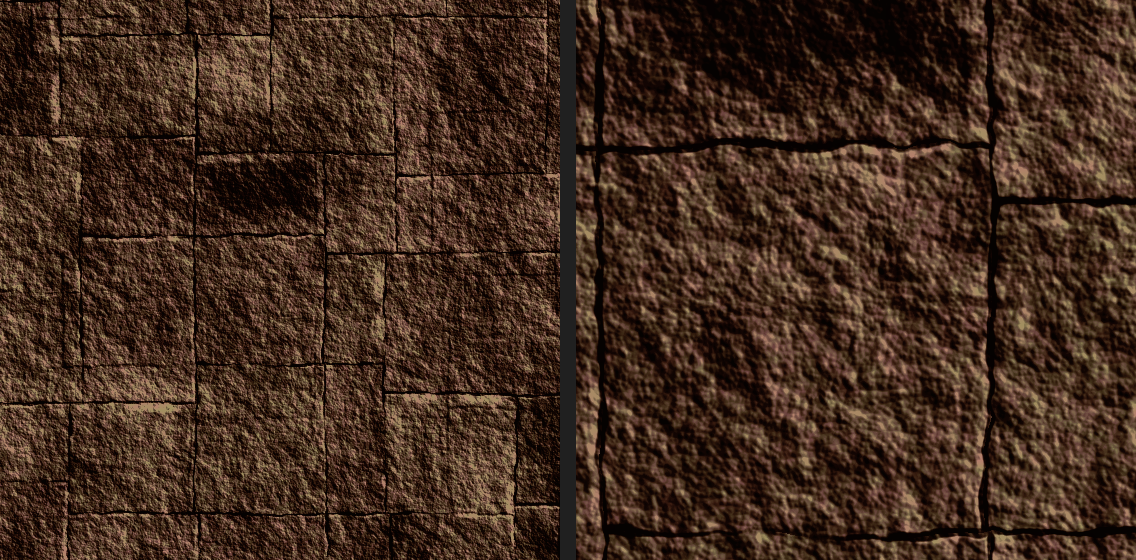
Left: the whole. Right: its middle third, enlarged.
Reproduce this texture procedurally as a Shadertoy shader.

```glsl
// A wall of rough, irregular stone blocks, raked by light from the upper right.
// Alternating cuts on a jittered lattice give interlocking rectangles; layered
// cellular and value noise give the relief, and a tone ramp gives the colours.

const vec3 SOOT  = vec3(0.07, 0.02, 0.01);
const vec3 UMBER = vec3(0.20, 0.10, 0.05);
const vec3 EARTH = vec3(0.29, 0.20, 0.12);
const vec3 CLAY  = vec3(0.40, 0.27, 0.23);
const vec3 SAND  = vec3(0.46, 0.36, 0.27);
const vec3 CREAM = vec3(0.67, 0.53, 0.40);

const vec2 LIGHT = vec2(0.80, 0.60);
const float BLOCKS = 4.7;

struct Block { vec2 id; vec4 gap; };  // gap: distance to left, bottom, right, top

float hash(vec2 p) {
    vec3 q = fract(p.xyx * 0.1031);
    q += dot(q, q.yzx + 33.33);
    return fract((q.x + q.y) * q.z);
}

float valueNoise(vec2 p) {
    vec2 i = floor(p), f = fract(p);
    f = f * f * (3.0 - 2.0 * f);
    float low = mix(hash(i), hash(i + vec2(1, 0)), f.x);
    float high = mix(hash(i + vec2(0, 1)), hash(i + 1.0), f.x);
    return mix(low, high, f.y);
}

vec2 wobble(vec2 p) { return vec2(valueNoise(p), valueNoise(p + 71.0)) - 0.5; }

// Distance to the nearest scattered point
float cellular(vec2 p) {
    vec2 i = floor(p), f = fract(p);
    float nearest = 4.0;
    for (int k = 0; k < 9; k++) {
        vec2 o = vec2(k % 3, k / 3) - 1.0;
        vec2 d = o + vec2(hash(i + o), hash(i + o + 57.0)) - f;
        nearest = min(nearest, dot(d, d));
    }
    return sqrt(nearest);
}

float bumps(vec2 p) {
    return 0.8 * valueNoise(p * 1.2 + 19.0) - cellular(p);
}

// Light caught by the grain: slopes facing the light are positive
float relief(vec2 p) {
    float sum = 0.0, freq = 26.0;
    for (int k = 0; k < 5; k++) {
        float weight = min(0.5 + 0.17 * float(k), 0.95);
        vec2 q = p * freq + 31.7 * float(k);
        sum += weight * (bumps(q - 0.25 * LIGHT) - bumps(q + 0.25 * LIGHT));
        freq *= 1.85;
    }
    return sum;
}

float cut(vec2 cell) { return mix(0.22, 0.78, hash(cell + 7.0)); }

// Each lattice vertex owns one block, bounded by the cuts of its four cells
Block findBlock(vec2 p) {
    Block found = Block(vec2(0), vec4(0));
    float best = -9.0;
    for (int k = 0; k < 4; k++) {
        vec2 v = floor(p) + vec2(k % 2, k / 2);
        vec2 diagonal = vec2(cut(v - 1.0) - 1.0, cut(v));
        float leftUp = cut(v - vec2(1, 0)), rightDown = cut(v - vec2(0, 1));
        bool even = mod(v.x + v.y, 2.0) < 0.5;
        vec2 lo = even ? vec2(diagonal.x, rightDown - 1.0) : vec2(leftUp - 1.0, diagonal.x);
        vec2 hi = even ? vec2(diagonal.y, leftUp) : vec2(rightDown, diagonal.y);
        vec4 gap = vec4(p - v - lo, v + hi - p);
        float inside = min(min(gap.x, gap.y), min(gap.z, gap.w));
        if (inside > best) { best = inside; found = Block(v, gap); }
    }
    return found;
}

float nearestGap(vec4 g) { return min(min(g.x, g.y), min(g.z, g.w)); }

float ramp(float a, float b, float x) { return clamp((x - a) / (b - a), 0.0, 1.0); }

vec3 stoneColour(float tone) {
    vec3 c = mix(SOOT * 0.3, SOOT, ramp(-2.2, -1.4, tone));
    c = mix(c, UMBER, ramp(-1.15, -0.36, tone));
    c = mix(c, EARTH, ramp(-0.36, 0.28, tone));
    c = mix(c, CLAY, ramp(0.28, 0.8, tone));
    c = mix(c, SAND, ramp(0.8, 1.3, tone));
    return mix(c, CREAM, ramp(1.3, 2.1, tone));
}

// Thin upright scratch, given the position relative to its centre
float scratch(vec2 p, float halfLength) {
    return (1.0 - smoothstep(0.005, 0.014, abs(p.x))) * (1.0 - smoothstep(0.5, 1.0, abs(p.y) / halfLength));
}

void mainImage(out vec4 fragColor, in vec2 fragCoord) {
    vec2 uv = fragCoord / iResolution.y;
    vec2 sway = sin(uv.yx * vec2(11.0, 13.0) + 2.0 * sin(uv * 7.0));
    vec2 jag = 0.004 * wobble(uv * 38.0) + 0.003 * wobble(uv * 110.0);
    vec2 wall = (uv + jag + 0.002 * sway) * BLOCKS + 3.0;

    Block block = findBlock(wall);
    vec4 gap = block.gap;
    float edge = nearestGap(gap);
    float seed = hash(block.id + 113.0);
    float wear = valueNoise(uv * 24.0 + 5.0);
    float chips = valueNoise(uv * 70.0 + 33.0);

    // Grain, drawn out slightly across the light
    vec2 across = vec2(-LIGHT.y, LIGHT.x);
    vec2 grain = uv + 0.004 * wobble(uv * 30.0) - 0.14 * across * dot(uv, across);
    float tone = 1.65 * relief(grain);

    // Stains: whole blocks, broad patches, and a few sooty faces
    tone += 0.7 * (seed - 0.5) + 1.5 * (valueNoise(uv * 7.0) - 0.5) + 0.8 * (wear - 0.5);
    tone -= 1.0 * step(seed, 0.17) * smoothstep(0.0, 0.3, edge);

    // Chipped bright right and top rims, shaded left and bottom rims
    float rimSeed = hash(block.id + 41.0);
    float rim = mix(0.025, 0.05, rimSeed) + 0.05 * step(0.85, rimSeed);
    float lit = 1.0 - smoothstep(0.6 * rim, rim, min(gap.z, gap.w));
    float shade = 1.0 - smoothstep(0.01, 0.035, min(gap.x, gap.y));
    tone += 1.7 * lit * smoothstep(0.35, 0.65, 0.6 * wear + 0.4 * chips);
    tone -= 1.0 * shade * smoothstep(0.3, 0.7, chips);

    // Faint worn grooves, and rare pale scratches
    float groove = nearestGap(findBlock(wall * 0.9 + 40.5).gap);
    float grooveMask = smoothstep(0.5, 0.65, valueNoise(uv * 6.0 + 90.0));
    tone -= 1.3 * (1.0 - smoothstep(0.003, 0.014, groove)) * grooveMask;
    vec2 mark = gap.xy - vec2(0.55, 0.5);
    float marks = scratch(mark, 0.28) + 0.7 * scratch(mark - vec2(0.07, 0.06), 0.2);
    tone += 2.0 * marks * step(0.9, seed);

    // Thin black joints that open and close, then a slight red to olive tint
    float open = smoothstep(0.15, 0.6, valueNoise(uv * 13.0 + 61.0));
    float joint = 1.0 - smoothstep(0.005, 0.013, edge - 0.012 * (chips - 0.5));
    vec3 colour = stoneColour(tone - joint * mix(0.8, 3.2, open));
    float tint = valueNoise(uv * 150.0 + 17.0) + 0.25 * hash(block.id + 9.0) - 0.62;
    colour *= 1.0 + tint * vec3(0.10, -0.12, 0.12);
    fragColor = vec4(colour, 1.0);
}
```
